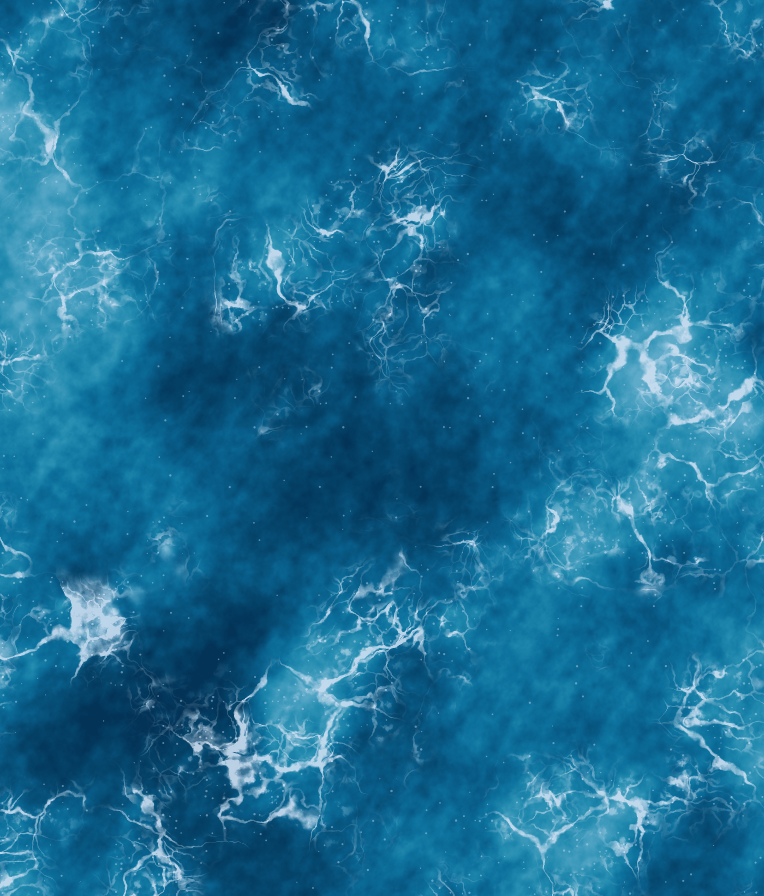
Reproduce this texture procedurally as a Shadertoy shader.

```glsl
// Aerial view of a rough blue sea: diagonal swells shade the water from
// noise, and torn foam veins (warped Voronoi edges) gather in drifting patches
// together with curled threads, fine froth, pale haze and droplets.
const vec3 NIGHT = vec3(0.01, 0.20, 0.34);
const vec3 ABYSS = vec3(0.02, 0.27, 0.42);
const vec3 DEEP  = vec3(0.03, 0.36, 0.53);
const vec3 SEA   = vec3(0.05, 0.45, 0.62);
const vec3 SHOAL = vec3(0.14, 0.55, 0.69);
const vec3 HAZE  = vec3(0.37, 0.67, 0.79);
const vec3 FOAM  = vec3(0.82, 0.88, 0.95);

const vec2  SWELL_DIR   = vec2(0.50, 0.866);  // long axis of the swells
const vec2  SWELL_FREQ  = vec2(3.4, 6.4);     // along, across
const vec2  RIPPLE_FREQ = vec2(32.0, 62.0);
const float COARSE_WARP = 0.014;              // raggedness of the veins
const float FINE_WARP   = 0.0045;
const float VEIN_CELLS  = 11.0;
const float WEB_CELLS   = 24.0;
const float LACE_CELLS  = 46.0;
const float DROP_CELLS  = 150.0;
const float FOAM_BIAS   = 0.12;               // raises foam cover
const float FOAM_SLOPE  = 1.0;                // more foam toward the bottom

float hash(vec2 p) { return fract(sin(dot(p, vec2(127.1, 311.7))) * 43758.55); }
vec2 hash2(vec2 p) { return vec2(hash(p), hash(p + 37.7)); }
float ramp(float a, float b, float x) { return clamp((x - a) / (b - a), 0.0, 1.0); }

float noise(vec2 p) {
    vec2 i = floor(p), f = fract(p);
    f = f * f * (3.0 - 2.0 * f);
    return mix(mix(hash(i), hash(i + vec2(1, 0)), f.x),
               mix(hash(i + vec2(0, 1)), hash(i + vec2(1, 1)), f.x), f.y);
}

// Fractal noise rescaled to zero mean and about unit deviation
float fbm(vec2 p) {
    float sum = 0.0, amp = 0.5;
    for (int i = 0; i < 5; i++) {
        sum += amp * (noise(p) - 0.5);
        p = mat2(1.6, 1.2, -1.2, 1.6) * p + 11.3;
        amp *= 0.5;
    }
    return sum / 0.124;
}

// Foam line along Voronoi borders, half width in canvas units
float vein(vec2 p, float cells, float width, float pixel) {
    vec2 cell = floor(p * cells), f = fract(p * cells);
    float near1 = 9.0, near2 = 9.0;
    for (int y = -1; y <= 1; y++)
    for (int x = -1; x <= 1; x++) {
        vec2 o = vec2(x, y);
        float d = length(o + hash2(cell + o) - f);
        near2 = min(near2, max(near1, d));
        near1 = min(near1, d);
    }
    float border = (near2 - near1) / (2.0 * cells);
    return 1.0 - smoothstep(width * 0.3, width + 0.6 * pixel, border);
}

float droplets(vec2 p, float density, float pixel) {
    vec2 q = p * DROP_CELLS, cell = floor(q);
    float radius = mix(0.08, 0.2, hash(cell + 5.1));
    float soft = 0.6 * pixel * DROP_CELLS;
    float d = length(q - cell - 0.3 - 0.4 * hash2(cell + 9.4));
    return (1.0 - smoothstep(radius - soft, radius + soft, d)) * step(hash(cell), density);
}

vec3 waterColour(float tone) {
    vec3 c = mix(NIGHT, ABYSS, ramp(-2.3, -1.4, tone));
    c = mix(c, DEEP, ramp(-1.4, -0.52, tone));
    c = mix(c, SEA, ramp(-0.52, 0.27, tone));
    c = mix(c, SHOAL, ramp(0.27, 1.1, tone));
    return mix(c, HAZE, ramp(1.1, 2.3, tone));
}

void mainImage(out vec4 fragColor, in vec2 fragCoord) {
    float pixel = 1.0 / iResolution.y;
    vec2 p = fragCoord * pixel;
    vec2 along = vec2(dot(p, SWELL_DIR), dot(p, vec2(SWELL_DIR.y, -SWELL_DIR.x)));

    // Swells, cloudy patches, ripples and grain
    float swell = fbm(along * SWELL_FREQ + 3.7);
    float cloud = fbm(p * 5.0 + 21.0);
    float ripple = fbm(along * RIPPLE_FREQ + 0.5 * cloud);
    float grain = fbm(p * 85.0 + 14.0);
    float tone = 0.72 * swell + 0.48 * cloud + 0.15 * ripple + 0.17 * grain;

    // Foam patches follow the swells and are torn at smaller scales
    float drift = 0.55 * fbm(along * SWELL_FREQ * 1.1 + 48.0) + 0.35 * swell;
    drift += FOAM_BIAS + FOAM_SLOPE * (0.45 - p.y);
    float torn = fbm(p * 10.0 + 63.0);
    float patches = smoothstep(-0.5, 1.5, drift + 0.6 * torn);
    float clots = smoothstep(0.5, 2.0, drift + 0.7 * torn);
    float webBreak = smoothstep(-0.7, 1.1, fbm(p * 17.0 + 33.0));
    float laceBreak = smoothstep(-0.4, 1.3, fbm(p * 23.0 + 77.0));

    // Three scales of ragged veins, with threads along a noise contour
    vec2 q = p + COARSE_WARP * vec2(fbm(p * 8.0 + 5.0), fbm(p * 8.0 + 91.0));
    q += FINE_WARP * vec2(fbm(p * 34.0 + 15.0), fbm(p * 34.0 + 61.0));
    float foam = patches * vein(q, VEIN_CELLS, 0.0013 + 0.0036 * clots, pixel);
    foam += 0.8 * patches * webBreak * vein(q + 3.1, WEB_CELLS, 0.0012 + 0.0013 * clots, pixel);
    foam += 0.6 * patches * laceBreak * vein(q + 7.7, LACE_CELLS, 0.0011, pixel);
    float thread = 1.0 - smoothstep(0.02, 0.16, abs(fbm(p * 13.0 + 29.0)));
    foam += 0.5 * thread * patches * laceBreak;

    // Froth crumbles the veins and scatters beside them
    foam *= clamp(0.85 + 0.25 * grain, 0.3, 1.2);
    foam += 0.6 * patches * webBreak * smoothstep(1.0, 2.2, grain);
    foam += 0.5 * droplets(p, 0.02 + 0.16 * patches, pixel);

    // Pale bubbles below the surface brighten the water around the foam
    tone += 0.4 * patches + 0.5 * clots - 0.14;
    vec3 colour = mix(waterColour(tone), FOAM, 0.88 * clamp(foam, 0.0, 1.0));
    fragColor = vec4(colour, 1.0);
}
```
